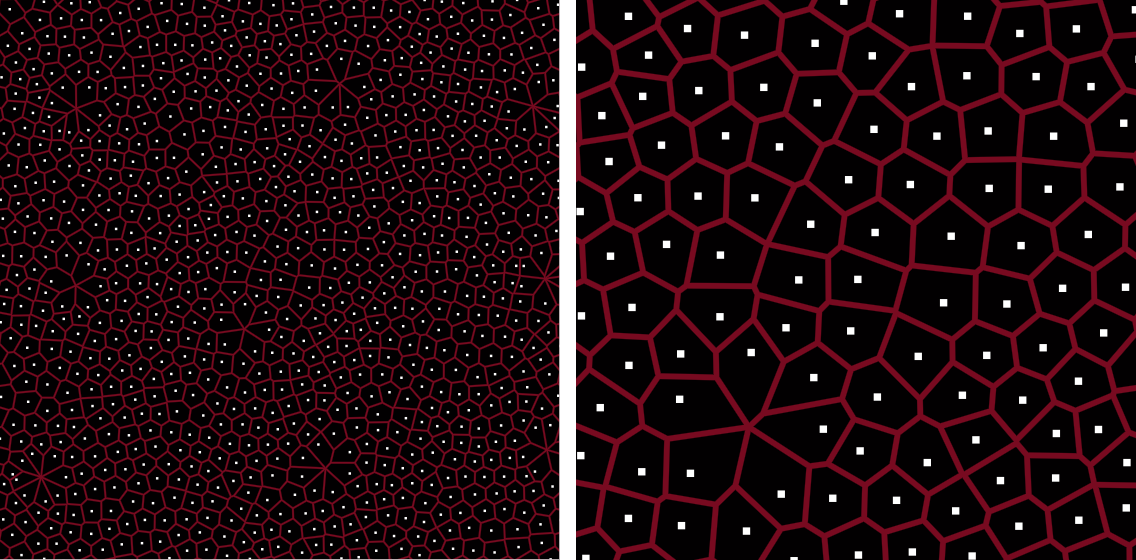
Left, the full canvas; right, a detail of the centre.
Give the GLSL for this pattern, as a Shadertoy shader.

```glsl
// Voronoi cells with crimson borders and a white square at every site.
// Sites are a warped, jittered hexagonal lattice, relaxed once by mutual
// repulsion; scattered holes with a ring of sites make borders meet in stars.

#define CELLS 27.5        // site spacings across the canvas
#define JITTER 0.54       // random offset of a site, in spacings
#define RELAX 0.36        // strength of the repulsion
#define WARP 0.40         // slow bending of the lattice, in spacings
#define HOLE_STEP 10.0    // lattice steps per hole
#define HOLE_RADIUS 1.22  // ring of sites around a hole, in spacings
#define LINE_HALF 0.00175 // half border width, in canvas units
#define DOT_HALF 0.0022   // half side of a site square
#define MARGIN 0.0016     // pale strip along the right and bottom

const float ROW_STEP = 0.8660254;
const vec3 BLACK = vec3(0.006, 0.0, 0.002);
const vec3 CRIMSON = vec3(0.47, 0.04, 0.125);
const vec3 WHITE = vec3(1.0);
const vec3 PALE = vec3(0.8, 0.76, 0.77);

float hash(vec2 p) {
    return fract(sin(dot(p, vec2(127.1, 311.7))) * 43758.5453);
}

// Smooth displacement that turns the lattice locally
vec2 bend(vec2 p) {
    return WARP * vec2(sin(p.y * 0.71 + 1.3 * sin(p.x * 0.23)),
                       sin(p.x * 0.63 + 1.7 + 1.2 * sin(p.y * 0.27)));
}

// Site position before relaxation
vec2 rawSite(vec2 id) {
    vec2 lattice = vec2(id.x + 0.5 * mod(id.y, 2.0), id.y * ROW_STEP);
    vec2 offset = vec2(hash(id), hash(id + 57.3)) - 0.5;
    return lattice + bend(lattice) + JITTER * offset;
}

// One missing site at a random place in each block of the lattice
bool isHole(vec2 id) {
    vec2 block = floor(id / HOLE_STEP);
    vec2 place = vec2(hash(block + 191.7), hash(block + 83.1));
    vec2 hole = block * HOLE_STEP + floor(1.0 + place * (HOLE_STEP - 2.0));
    return all(lessThan(abs(id - hole), vec2(0.5)));
}

// Antialiased coverage from a signed distance, negative inside
float coverage(float dist, float softness) {
    return clamp(0.5 - dist / softness, 0.0, 1.0);
}

void mainImage(out vec4 fragColor, in vec2 fragCoord) {
    float pixel = 1.0 / min(iResolution.x, iResolution.y);
    vec2 uv = fragCoord * pixel;
    vec2 q = uv * CELLS;

    // Lattice cell under this point, found by undoing the bend
    vec2 flatPos = q - bend(q);
    flatPos = q - bend(flatPos);
    vec2 base;
    base.y = floor(flatPos.y / ROW_STEP + 0.5);
    base.x = floor(flatPos.x - 0.5 * mod(base.y, 2.0) + 0.5);

    // Raw sites in a 7 x 7 block
    vec2 raw[49];
    bool hole[49];
    for (int i = 0; i < 49; i++) {
        vec2 id = base + vec2(i % 7 - 3, i / 7 - 3);
        raw[i] = rawSite(id);
        hole[i] = isHole(id);
    }

    // Relax the inner 5 x 5 block and find the nearest site
    vec2 sites[25];
    vec2 nearest = vec2(0.0);
    float best = 1e9;
    for (int i = 0; i < 25; i++) {
        int x = i % 5, y = i / 5;
        int center = (y + 1) * 7 + x + 1;
        vec2 origin = raw[center];
        vec2 site = origin;
        vec2 ring = vec2(0.0);
        bool onRing = false;
        for (int k = 0; k < 9; k++) {
            int other = (y + k / 3) * 7 + x + k % 3;
            vec2 away = origin - raw[other];
            float len = length(away);
            if (len < 1e-4) continue;
            site += RELAX * away / len * max(0.0, 1.0 - len);
            if (hole[other] && len < 1.45) {
                onRing = true;
                ring = raw[other] + away / len * HOLE_RADIUS;
            }
        }
        if (onRing) site = ring;
        if (hole[center]) site = vec2(1e3);
        sites[i] = site;
        float dist = length(q - site);
        if (dist < best) {
            best = dist;
            nearest = site;
        }
    }

    // Distance to the closest bisector
    float border = 1e9;
    for (int i = 0; i < 25; i++) {
        vec2 across = sites[i] - nearest;
        float len = length(across);
        if (len > 1e-4)
            border = min(border, dot(0.5 * (nearest + sites[i]) - q, across / len));
    }

    // Borders, then square dots, then the margin
    vec3 color = mix(BLACK, CRIMSON, coverage(border / CELLS - LINE_HALF, 1.2 * pixel));
    vec2 box = abs(q - nearest) / CELLS - DOT_HALF;
    color = mix(color, WHITE, coverage(box.x, pixel) * coverage(box.y, pixel));
    vec2 extent = iResolution.xy * pixel;
    float edge = min(extent.x - uv.x, uv.y);
    color = mix(color, PALE, coverage(edge - MARGIN, pixel));

    fragColor = vec4(color, 1.0);
}
```
